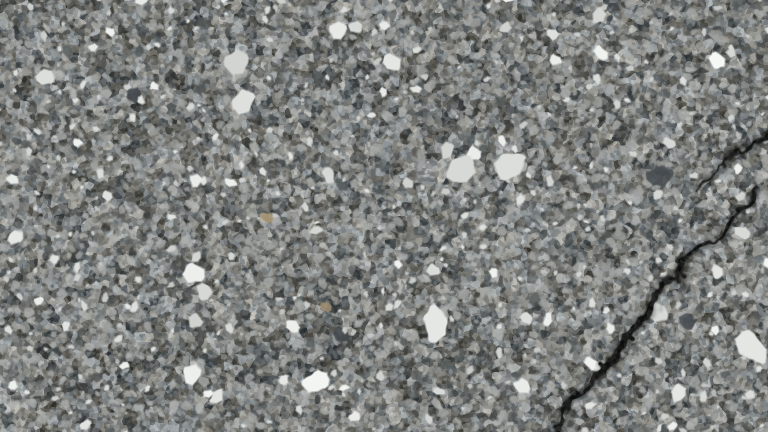
Give the GLSL for this texture, as a WebGL 2 fragment shader.

```glsl
#version 300 es
precision highp float;

#define GRAIN_SIZE 0.0165
#define GRAIN_CONTRAST 0.36
#define GRIT_SIZE 0.0085
#define GRIT_CONTRAST 0.22
#define BASE_TONE 0.468
#define HUE_SPREAD 0.035
#define EDGE_SOFTNESS 0.0015
#define CRACK_WIDTH 0.0065
#define CRACK_WOBBLE 0.034
#define CRACK_COLOR vec3(0.10, 0.105, 0.10)

uniform vec2 u_resolution;
out vec4 fragColor;

vec3 hash3(vec2 p, float seed) {
    vec3 q = fract(vec3(p.xyx + seed * 17.3) * vec3(0.1031, 0.1030, 0.0973));
    q += dot(q, q.yxz + 33.33);
    return fract((q.xxy + q.yzz) * q.zyx);
}

float valueNoise(vec2 p, float seed) {
    vec2 i = floor(p), f = fract(p);
    f = f * f * (3.0 - 2.0 * f);
    float low = mix(hash3(i, seed).x, hash3(i + vec2(1, 0), seed).x, f.x);
    float high = mix(hash3(i + vec2(0, 1), seed).x, hash3(i + 1.0, seed).x, f.x);
    return mix(low, high, f.y);
}

// Cellular grains with softly blended borders: x is tone, y is hue
vec2 grains(vec2 p, float seed) {
    vec2 cell = floor(p), sum = vec2(0);
    float total = 0.0;
    for (int y = -1; y <= 1; y++)
    for (int x = -1; x <= 1; x++) {
        vec2 id = cell + vec2(x, y);
        vec3 site = hash3(id, seed);
        vec2 d = p - id - site.xy;
        float weight = exp(-14.0 * dot(d, d));
        sum += weight * vec2(site.z, hash3(id, seed + 5.0).x);
        total += weight;
    }
    return sum / total - 0.5;
}

// Angular stone bounded by five jittered sides
float stoneDistance(vec2 q, float radius, vec3 rnd) {
    float turn = rnd.x * 6.2832;
    vec2 axis = vec2(cos(turn), sin(turn));
    q = vec2(dot(q, axis), dot(q, vec2(-axis.y, axis.x)));
    q.x *= mix(0.65, 1.0, rnd.y);
    float d = length(q) - radius * 1.1;
    for (int k = 0; k < 5; k++) {
        float jitter = fract(rnd.z * 7.0 + float(k) * 0.618);
        float a = (float(k) + 0.6 * jitter) * 1.2566;
        d = max(d, dot(q, vec2(cos(a), sin(a))) - radius * mix(0.7, 1.05, jitter));
    }
    return d;
}

// Paints stones over the colour, at most one per cell
void scatter(inout vec3 color, vec2 p, float cellSize, float chance,
             vec2 radii, vec3 tint, float opacity, float seed) {
    vec2 cell = floor(p / cellSize);
    float soft = EDGE_SOFTNESS + 0.6 / u_resolution.y;
    for (int y = -1; y <= 1; y++)
    for (int x = -1; x <= 1; x++) {
        vec2 id = cell + vec2(x, y);
        vec3 pick = hash3(id, seed);
        if (pick.z > chance) continue;
        vec3 rnd = hash3(id, seed + 3.0);
        float size = fract(rnd.x * 5.0 + rnd.y * 3.0);
        float radius = mix(radii.x, radii.y, size * size);
        vec2 center = (id + 0.1 + 0.8 * pick.xy) * cellSize;
        float d = stoneDistance(p - center, radius, rnd);
        vec3 stone = tint * mix(0.92, 1.08, rnd.z);
        color = mix(color, stone, opacity * smoothstep(soft, -soft, d));
    }
}

// Distance to a segment and the position along it
vec2 segment(vec2 p, vec2 a, vec2 b) {
    vec2 ab = b - a;
    float t = clamp(dot(p - a, ab) / dot(ab, ab), 0.0, 1.0);
    return vec2(length(p - a - t * ab), t);
}

void main() {
    vec2 p = gl_FragCoord.xy / u_resolution.y;
    vec2 fineWarp = vec2(valueNoise(p * 75.0, 1.0), valueNoise(p * 75.0, 2.0)) - 0.5;
    vec2 broadWarp = vec2(valueNoise(p * 15.0, 3.0), valueNoise(p * 15.0, 4.0)) - 0.5;

    // Grey binder
    vec2 grain = grains((p + 0.012 * fineWarp) / GRAIN_SIZE, 6.0);
    vec2 grit = grains(p / GRIT_SIZE, 7.0);
    float tone = BASE_TONE + GRAIN_CONTRAST * grain.x + GRIT_CONTRAST * grit.x;
    tone += 0.05 * (valueNoise(p * 7.0, 8.0) - 0.5);
    vec3 color = tone + vec3(-0.004, 0.005, -0.002);
    color += HUE_SPREAD * grain.y * vec3(1.0, 0.1, -1.0);

    // Dull and dark stones
    vec2 q = p + 0.004 * fineWarp;
    scatter(color, q, 0.026, 0.40, vec2(0.005, 0.012), vec3(0.66, 0.67, 0.66), 0.75, 11.0);
    scatter(color, q, 0.050, 0.14, vec2(0.006, 0.013), vec3(0.31, 0.33, 0.33), 0.75, 12.0);
    scatter(color, q, 0.180, 0.12, vec2(0.016, 0.028), vec3(0.26, 0.28, 0.30), 0.85, 13.0);
    scatter(color, q, 0.360, 0.35, vec2(0.012, 0.020), vec3(0.68, 0.61, 0.48), 0.80, 14.0);

    // White chips
    scatter(color, q, 0.030, 0.15, vec2(0.004, 0.008), vec3(0.84, 0.85, 0.84), 0.95, 15.0);
    scatter(color, q, 0.070, 0.20, vec2(0.009, 0.016), vec3(0.88, 0.89, 0.88), 1.0, 16.0);
    scatter(color, q, 0.160, 0.20, vec2(0.018, 0.031), vec3(0.89, 0.90, 0.89), 1.0, 17.0);

    // Main crack, widest in its lower half, and a broken side branch
    vec2 c = p + CRACK_WOBBLE * broadWarp + 0.014 * fineWarp;
    vec2 trunk = segment(c, vec2(1.26, -0.02), vec2(1.745, 0.57));
    float bulge = exp(-30.0 * pow(trunk.y - 0.36, 2.0));
    float trunkEdge = trunk.x - CRACK_WIDTH * (0.75 + 0.9 * bulge);
    vec2 branch = segment(c, vec2(1.60, 0.56), vec2(1.80, 0.72));
    float gaps = valueNoise(p * 28.0, 20.0);
    float branchEdge = branch.x - CRACK_WIDTH * (0.5 + 1.3 * branch.y - 1.1 * gaps);
    float crack = min(trunkEdge, branchEdge);
    float soft = 0.002 + 0.6 / u_resolution.y;
    color *= 1.0 - 0.25 * smoothstep(0.016, 0.0, crack);
    color = mix(color, CRACK_COLOR + 0.12 * grit.x, smoothstep(soft, -soft, crack));

    fragColor = vec4(clamp(color, 0.0, 1.0), 1.0);
}
```
